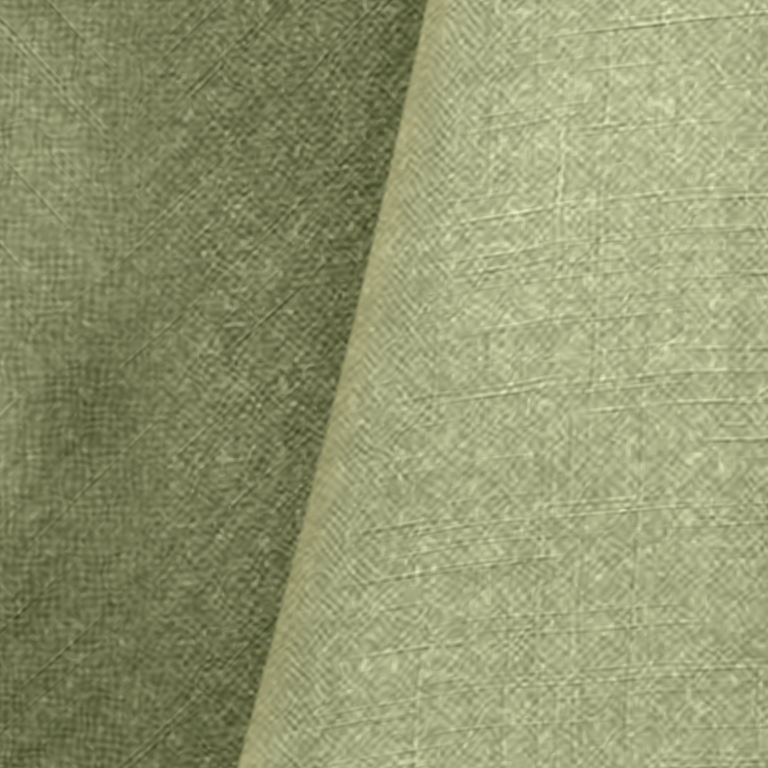
This texture is drawn by a WebGL 1 fragment shader. Its source:

```glsl
precision highp float;
// Draped sage linen: a shaded diagonal weave behind a bright folded panel.
uniform vec2 u_resolution;

float hash(vec2 p) {
  vec3 q = fract(vec3(p.xyx) * 0.1031);
  q += dot(q, q.yzx + 33.33);
  return fract((q.x + q.y) * q.z);
}

float noise(vec2 p) {
  vec2 cell = floor(p), f = fract(p);
  f = f * f * (3.0 - 2.0 * f);
  return mix(mix(hash(cell), hash(cell + vec2(1.0, 0.0)), f.x),
             mix(hash(cell + vec2(0.0, 1.0)), hash(cell + 1.0), f.x), f.y);
}

float blob(vec2 p, vec2 center, vec2 radius) {
  vec2 q = (p - center) / radius;
  return exp(-dot(q, q));
}

// Thick yarn stretches, broken into beads: lit above, shadowed below.
float slub(float along, float across, float seed) {
  across += 0.5 * noise(vec2(along * 0.15, seed));
  float row = floor(across);
  float strength = smoothstep(0.4, 0.8, noise(vec2(along * 0.05 + seed, row * 7.0)));
  strength *= smoothstep(0.45, 0.9, hash(vec2(row, seed)));
  strength *= 0.3 + 1.1 * noise(vec2(along * 0.45, row * 3.0 + seed));
  return strength * sin(6.2832 * (fract(across) - 0.5));
}

// Plain weave with uneven yarn, in units of one thread.
float weave(vec2 p) {
  p += 1.1 * vec2(noise(p * 0.33), noise(p * 0.33 + 41.0));
  float crossing = sin(3.1416 * p.x) * sin(3.1416 * p.y);
  float uneven = 0.25 + 1.1 * noise(p * 0.45 + 7.0);
  float grain = noise(p * 1.1 + 17.0) - 0.5;
  float knot = smoothstep(0.68, 0.95, noise(p * 0.85 + 83.0));
  return 0.5 * crossing * uneven + 1.0 * grain + 0.6 * knot - 0.06;
}

// Sage hue for a given brightness.
vec3 sage(float tone) {
  return vec3(tone, tone + 0.02, 0.94 * tone - 0.10);
}

vec3 backCloth(vec2 p, float foldDist) {
  // Soft hollows and lit ridges
  float tone = 0.45 - 0.045 * smoothstep(0.35, 0.0, p.y);
  tone += 0.10 * blob(p, vec2(0.05, 0.75), vec2(0.13, 0.24));
  tone += 0.04 * blob(p, vec2(0.0, 1.0), vec2(0.25, 0.14));
  tone += 0.035 * blob(p, vec2(0.28, 0.58), vec2(0.09, 0.25));
  tone += 0.08 * blob(p, vec2(-0.01, 0.42), vec2(0.055, 0.15));
  tone -= 0.06 * blob(p, vec2(0.11, 0.47), vec2(0.065, 0.11));
  tone -= 0.045 * blob(p, vec2(0.03, 0.26), vec2(0.06, 0.10));
  tone -= 0.07 * smoothstep(-0.09, 0.0, foldDist) * (0.45 + 0.55 * p.y);

  // Bias-cut threads
  vec2 bias = vec2(p.x + 0.95 * p.y, p.y - 0.95 * p.x) * 85.0;
  bias += 1.5 * vec2(noise(p * 5.0), noise(p * 5.0 + 9.0));
  float upperLeft = smoothstep(0.24, 0.04, p.x) * smoothstep(0.45, 0.7, p.y);
  float ribs = mix(slub(bias.x, bias.y, 3.0), slub(bias.y, bias.x, 5.0), upperLeft);
  float streak = mix(noise(vec2(bias.x * 0.06, bias.y * 0.7)),
                     noise(vec2(bias.x * 0.7, bias.y * 0.06)), upperLeft) - 0.5;
  vec2 thread = vec2(p.x + 0.1 * p.y, p.y - 0.12 * p.x) * 130.0;
  float onBias = 0.75 * smoothstep(0.3, 0.12, p.x);
  float cloth = mix(weave(thread), weave(bias * 1.1), onBias);
  // Horizontal rows of the facing weave
  float rows = sin(4.4 * thread.y) * noise(thread * vec2(0.4, 0.8) + 31.0);
  tone += 0.14 * cloth + 0.04 * rows * (1.0 - onBias);
  tone += 0.055 * ribs + 0.05 * streak;
  return sage(tone);
}

vec3 frontCloth(vec2 p, float foldDist) {
  // Broad light, strongest toward the upper right
  float tone = 0.60 + 0.05 * smoothstep(0.0, 0.22, foldDist);
  tone += 0.04 * smoothstep(0.1, 0.8, p.y);
  tone += 0.015 * blob(p, vec2(0.8, 0.75), vec2(0.2, 0.3));
  tone -= 0.02 * smoothstep(0.93, 1.0, p.x);

  // Weft rises away from the fold and levels out at the right
  float rise = 0.21 * foldDist - 0.15 * foldDist * foldDist;
  vec2 thread = vec2(p.x - 0.05 * p.y, p.y - rise) * 125.0;
  thread.y += 0.6 * noise(p * vec2(8.0, 3.0));
  float open = smoothstep(0.03, 0.16, foldDist);
  float weft = slub(thread.x, thread.y * 0.8, 11.0)
             + 0.7 * slub(thread.x, thread.y * 0.93, 37.0);
  float warp = slub(thread.y, thread.x * 0.7, 23.0);
  float streak = noise(vec2(thread.x * 0.05, thread.y * 0.6))
               + 0.7 * noise(vec2(thread.x * 0.5, thread.y * 0.05)) - 0.85;
  tone += 0.13 * weave(thread) * mix(0.55, 1.0, smoothstep(0.0, 0.1, foldDist));
  tone += open * (0.075 * weft + 0.04 * warp) + 0.04 * streak;

  // Slanted ribs where the cloth rolls over
  float roll = smoothstep(0.005, 0.04, foldDist) * smoothstep(0.17, 0.06, foldDist);
  float rib = sin(480.0 * (p.x + 0.8 * p.y) + 4.0 * noise(p * 35.0));
  tone += 0.06 * roll * rib * noise(p * 75.0);

  // Warm, smoother lip of the fold
  float lip = 1.0 - smoothstep(0.0, 0.065, foldDist);
  return sage(tone) + lip * vec3(0.005, -0.014, -0.03);
}

void main() {
  vec2 p = gl_FragCoord.xy / u_resolution;
  float foldX = 0.309 + 0.248 * p.y + 0.03 * p.y * (1.0 - p.y);
  float foldDist = p.x - foldX;
  float front = smoothstep(-0.004, 0.004, foldDist);
  vec3 color = mix(backCloth(p, foldDist), frontCloth(p, max(foldDist, 0.0)), front);
  gl_FragColor = vec4(clamp(color, 0.0, 1.0), 1.0);
}
```
